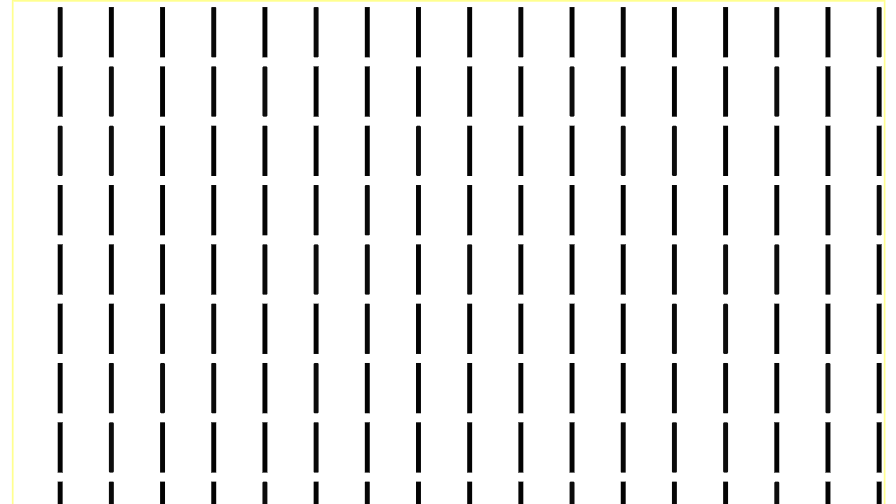
A Shadertoy shader for this pattern:

```glsl
// Columns of upright black dashes on white, inside a thin pale yellow frame.
// Each dash is a rounded box in a repeated cell; a hash varies its corners
// and ink a little. Lengths are fractions of the canvas height.

float hash(vec2 p) {
    p = fract(p * vec2(0.1031, 0.1137));
    p += dot(p, p.yx + 33.33);
    return fract((p.x + p.y) * p.x * 17.0);
}

float roundedBox(vec2 p, vec2 halfSize, float radius) {
    vec2 q = abs(p) - halfSize + radius;
    return length(max(q, 0.0)) + min(max(q.x, q.y), 0.0) - radius;
}

float coverage(float dist) {
    return clamp(0.5 - dist * iResolution.y, 0.0, 1.0);
}

void mainImage(out vec4 fragColor, in vec2 fragCoord) {
    // Measure y downward from the top edge
    vec2 p = fragCoord / iResolution.y;
    p.y = 1.0 - p.y;

    // Frame: left, top and right sides; the bottom stays open
    float frame = max(abs(p.x - 0.8902) - 0.865, 0.0017 - p.y);
    vec3 color = mix(vec3(1.0), vec3(1.0, 1.0, 0.56), coverage(abs(frame) - 0.0017));

    // Dash cells: 17 columns, eight full rows and one cut by the bottom edge
    vec2 pitch = vec2(0.10156, 0.1177);
    vec2 first = vec2(0.1194, 0.0639);
    vec2 cell = clamp(round((p - first) / pitch), vec2(0.0), vec2(16.0, 8.0));
    vec2 local = p - first - cell * pitch;

    // Slight wear: softer corners and greyer ink on some dashes
    float wear = smoothstep(0.45, 0.95, hash(cell + 3.0));
    float radius = mix(0.0004, 0.003, wear);
    float dash = roundedBox(local, vec2(0.0049, 0.0499), radius);
    vec3 ink = vec3(mix(0.01, 0.05, wear));
    color = mix(color, ink, coverage(dash));

    fragColor = vec4(color, 1.0);
}
```
